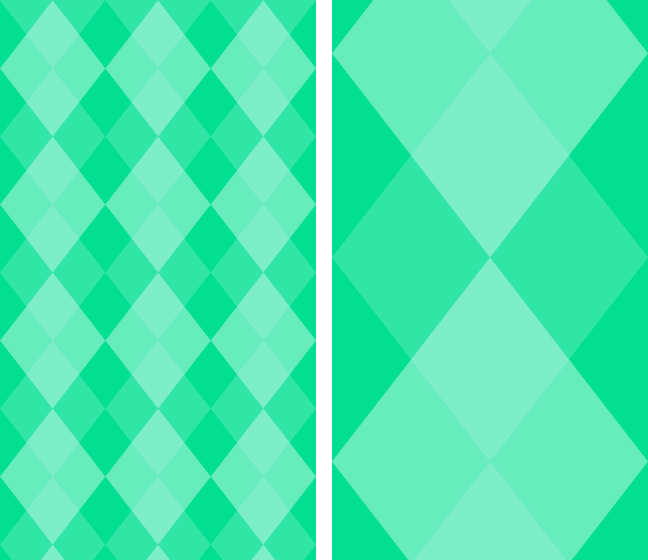
Left, the full canvas; right, a detail of the centre.
Reproduce this pattern procedurally as a WebGL 1 fragment shader.

```glsl
precision highp float;
// Green argyle: two layers of translucent diamonds, half a repeat apart vertically.

uniform vec2 u_resolution;

// Coverage of a diamond touching all four sides of each unit cell
float diamonds(vec2 cell, float pixel) {
  vec2 q = abs(fract(cell) - 0.5);
  return clamp((0.5 - q.x - q.y) / pixel + 0.5, 0.0, 1.0);
}

void main() {
  // Position from the top left, in canvas widths
  vec2 p = vec2(gl_FragCoord.x, u_resolution.y - gl_FragCoord.y) / u_resolution.x;

  // Three repeats across, about 4.13 down
  vec2 repeats = vec2(3.0, 2.3226);
  vec2 cell = (p - vec2(0.0, 0.0012)) * repeats;
  float pixel = length(repeats) / u_resolution.x;

  float front = diamonds(cell, pixel);
  float back = diamonds(cell + vec2(0.0, 0.5), pixel);

  // Back layer over the ground, then the paler front layer
  vec3 ground = mix(vec3(0.008, 0.873, 0.571), vec3(0.194, 0.897, 0.653), back);
  vec3 pale = mix(vec3(0.404, 0.924, 0.743), vec3(0.494, 0.932, 0.784), back);
  gl_FragColor = vec4(mix(ground, pale, front), 1.0);
}
```
